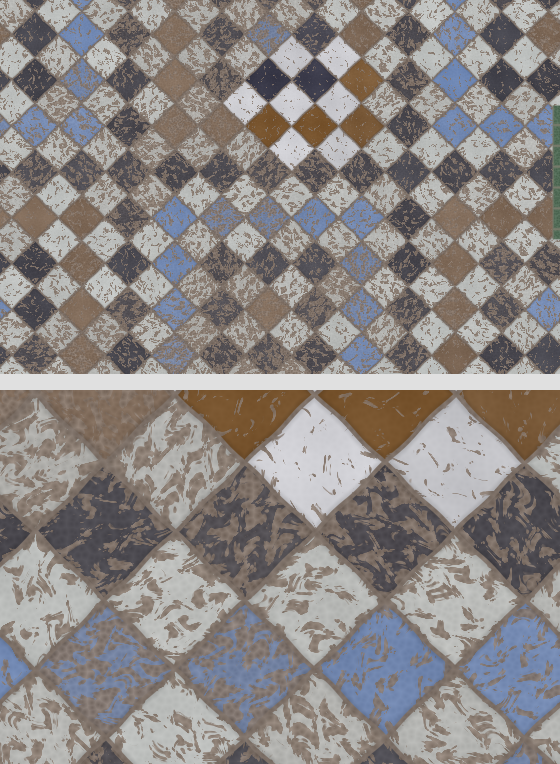
Top, the full canvas; bottom, a detail of the centre.
Reproduce this texture procedurally as a WebGL 1 fragment shader.

```glsl
precision highp float;
// Worn diagonal floor tiles: pale diamonds between dark, blue and brown nested squares.
uniform vec2 u_resolution;

float hash(vec2 p) {
  return fract(sin(dot(p, vec2(41.3, 289.1))) * 4375.85);
}

// Distance to the nearest scattered point
float cellular(vec2 p) {
  vec2 base = floor(p);
  float nearest = 2.0;
  for (int y = -1; y <= 1; y++) {
    for (int x = -1; x <= 1; x++) {
      vec2 c = base + vec2(float(x), float(y));
      vec2 point = c + vec2(hash(c), hash(c + 17.7));
      nearest = min(nearest, length(p - point));
    }
  }
  return nearest;
}

// Three sizes of ragged flakes
float flakes(vec2 p) {
  p += 0.06 * sin(p.yx * 13.0 + 2.0 * sin(p * 7.0));
  return 0.48 * cellular(p * 3.5) + 0.3 * cellular(p * 8.0 + 5.3)
       + 0.22 * cellular(p * 17.0 + 9.1);
}

// Glaze of a coloured tile: square rings, swapping blue and brown between blocks
vec3 ringColour(vec2 tile, float fresh) {
  vec3 dark = mix(vec3(0.27, 0.27, 0.305), vec3(0.24, 0.24, 0.30), fresh);
  vec3 blue = vec3(0.45, 0.55, 0.73);
  vec3 brown = mix(vec3(0.50, 0.415, 0.345), vec3(0.47, 0.33, 0.18), fresh);
  vec2 offset = tile - vec2(5.0, 0.0);
  vec2 block = floor((offset + 3.0) / 6.0);
  vec2 inBlock = abs(offset - 6.0 * block);
  float ring = floor(max(inBlock.x, inBlock.y) + 0.5);
  float swapped = mod(block.x + block.y, 2.0);
  if (mod(ring, 2.0) > 0.5) return dark;
  return mix(brown, blue, ring > 1.0 ? swapped : 1.0 - swapped);
}

void main() {
  vec2 uv = gl_FragCoord.xy / u_resolution;
  vec2 p = vec2(uv.x, 1.0 - uv.y) * vec2(12.0, 8.16);
  float aa = 12.0 / u_resolution.x;

  // Rotated grid, slightly wavy joints
  vec2 q = p - 0.75;
  vec2 grid = vec2(q.x + q.y, q.x - q.y);
  grid += 0.009 * sin(grid.yx * 9.0 + 3.0 * sin(grid * 2.3));
  vec2 id = floor(grid + 0.5);
  vec2 local = grid - id;
  vec2 tile = 0.5 * vec2(id.x + id.y, id.x - id.y);
  float pale = mod(id.x + id.y, 2.0);
  float seed = hash(id + 3.0);
  float edge = 0.5 - max(abs(local.x), abs(local.y));

  // A small relaid patch stays almost intact
  float fresh = 1.0 - smoothstep(1.2, 1.7, length(tile + 0.75 - vec2(6.5, 2.2)));
  float regional = 0.13 * sin(tile.x * 0.55 - 0.9) + 0.07 * sin(tile.y * 0.9 + tile.x * 0.4);
  float wear = clamp(0.28 + 0.5 * seed + regional, 0.0, 1.0) * (1.0 - 0.9 * fresh);

  // Glaze with small shifts of tone from tile to tile
  vec3 white = mix(vec3(0.755, 0.77, 0.765), vec3(0.79, 0.79, 0.81), fresh);
  vec3 glaze = pale > 0.5 ? white : ringColour(floor(tile + 0.5), fresh);
  glaze += 0.06 * (hash(id + 8.0) - 0.5);
  glaze += 0.018 * sin(local.x * 5.0 + seed * 20.0) * sin(local.y * 6.0 + seed * 31.0);

  // Chips, stretched along a different direction on each tile
  float angle = seed * 6.28;
  mat2 turn = mat2(cos(angle), sin(angle), -sin(angle), cos(angle));
  vec2 chipPos = turn * local * vec2(1.0, 1.5) + 40.0 * vec2(seed, hash(id + 21.0));
  float flake = flakes(chipPos);
  float grain = cellular(p * 21.0);
  vec3 clay = vec3(0.525, 0.465, 0.42) + 0.10 * (grain - 0.45);
  float limit = mix(0.22, 0.50, wear) + 0.06 * (1.0 - smoothstep(0.0, 0.12, edge));
  float chipped = 1.0 - smoothstep(limit - 0.035, limit + 0.035, flake);
  vec3 colour = mix(glaze, clay, 0.34 * wear * wear + 0.08 * wear);
  colour = mix(colour, clay, 0.88 * chipped);
  colour += 0.05 * (grain - 0.45) * (0.3 + wear);

  // Joints with a faint shadow beside them
  colour *= 0.90 + 0.10 * smoothstep(0.02, 0.08, edge);
  vec3 joint = vec3(0.49, 0.44, 0.405) + 0.08 * (grain - 0.45);
  colour = mix(joint, colour, smoothstep(0.022 - aa, 0.022 + aa, edge));

  // Narrow green strip set into the right border
  vec2 brick = vec2(p.x - 11.84, fract(p.y * 2.2) / 2.2);
  float brickEdge = min(brick.x, min(brick.y, 0.4545 - brick.y));
  vec3 green = vec3(0.32, 0.42, 0.34) + 0.10 * (grain - 0.45);
  green = mix(vec3(0.47, 0.48, 0.42), green, smoothstep(0.0, 0.03 + aa, brickEdge));
  float strip = smoothstep(-aa, aa, brick.x) * smoothstep(-aa, aa, 1.46 - abs(p.y - 3.76));
  gl_FragColor = vec4(mix(colour, green, strip), 1.0);
}
```
